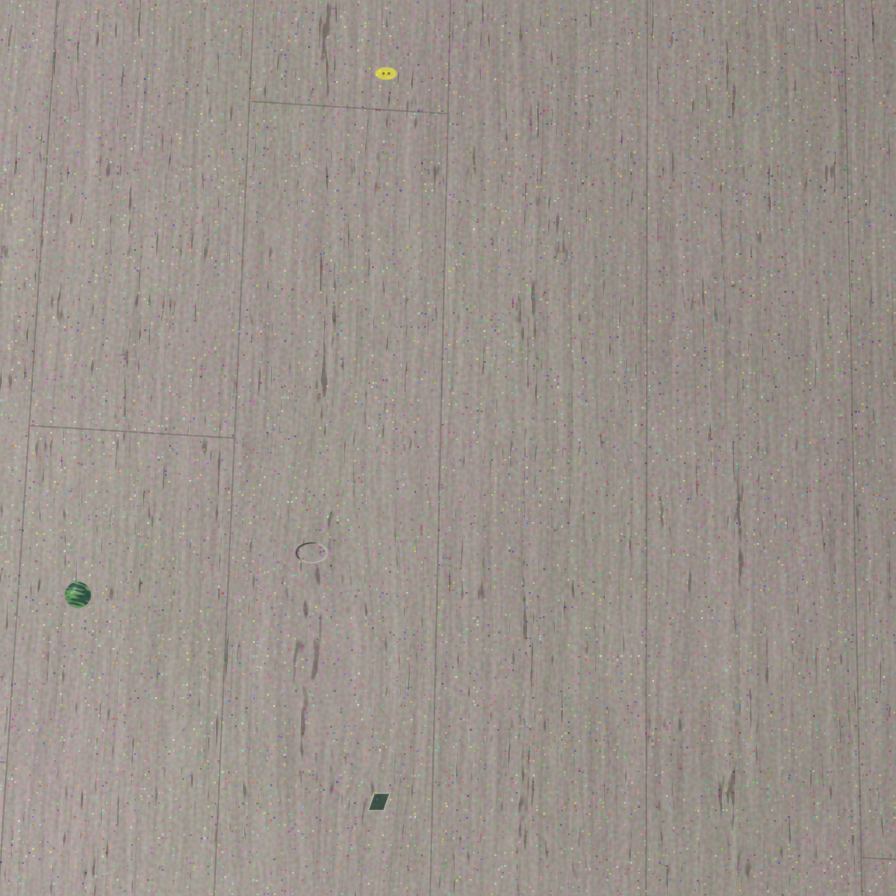
Give the GLSL for this texture, as a Shadertoy shader.

```glsl
// Weathered grey-beige floor planks seen in slight perspective, with a few small trinkets.
// Stretched gradient noise makes the grain and cracks; a fanned grid makes the seams;
// jittered faint dots in a fine grid add coloured sensor specks.

vec2 hash2(vec2 c) {
    vec3 q = fract(c.xyx * vec3(0.1031, 0.1030, 0.0973));
    q += dot(q, q.yzx + 33.33);
    return fract((q.xx + q.yz) * q.zy);
}

vec2 slope(vec2 c) {
    float a = 6.2832 * hash2(c).x;
    return vec2(cos(a), sin(a));
}

// Gradient noise, roughly -0.7 to 0.7
float gnoise(vec2 p) {
    vec2 i = floor(p), f = fract(p);
    vec2 w = f * f * f * (f * (f * 6.0 - 15.0) + 10.0);
    vec2 e = vec2(1.0, 0.0);
    float low = mix(dot(slope(i), f), dot(slope(i + e), f - e), w.x);
    float high = mix(dot(slope(i + e.yx), f - e.yx), dot(slope(i + 1.0), f - 1.0), w.x);
    return mix(low, high, w.y);
}

float fill(float d) { return 1.0 - smoothstep(-0.0012, 0.0012, d); }

float ellipse(vec2 p, vec2 r) { return (length(p / r) - 1.0) * min(r.x, r.y); }

vec3 planks(vec2 p) {
    // Plank index and position across it; the seams fan out towards the bottom
    float pitch = mix(0.241, 0.2195, p.y);
    float u = (p.x - mix(0.48, 0.503, p.y)) / pitch;
    float id = floor(u), across = u - id;

    // Broad light and tint
    float light = 0.043 - 0.075 * p.x - 0.018 * p.y + 0.025 * gnoise(p * 3.0 + 7.0);
    vec3 col = vec3(0.617, 0.584, 0.558) + light;
    col += vec3(0.012, -0.008, 0.012) * gnoise(p * vec2(7.0, 4.0) + 20.0);

    // Grain bows around a heart in one plank and wanders elsewhere
    float heart = id == -1.0 ? exp(-pow((p.y - 0.26) / 0.16, 2.0)) : 0.0;
    float x = (across - 0.45) / (1.0 + 0.7 * heart * exp(-8.0 * pow(across - 0.45, 2.0)));
    x += 0.03 * gnoise(vec2(across * 2.0 + id * 9.0, p.y * 4.0));
    x += id * 3.7 + 40.0;
    float rings = gnoise(vec2(x * 21.0, p.y * 2.0));
    float fibre = gnoise(vec2(x * 43.0, p.y * 9.0));
    float fleck = gnoise(vec2(x * 57.0, p.y * 41.0));
    col += 0.032 * rings + 0.04 * fibre + 0.035 * fleck;
    float line = smoothstep(0.1, 0.45, gnoise(vec2(x * 47.0, p.y * 4.0 + 50.0)));
    col -= 0.045 * line * smoothstep(-0.3, 0.3, fleck);

    // Dark jagged cracks, gathered along a wandering band in each plank
    float centre = 0.43 + 0.1 * gnoise(vec2(id * 5.3, p.y * 2.0));
    float gate = smoothstep(-0.1, 0.25, gnoise(vec2(id * 7.7 + 0.4, p.y * 6.0)));
    float band = gate * exp(-pow((across - centre) / 0.04, 2.0));
    float split = gnoise(vec2(x * 41.0, p.y * 13.0 + 90.0)) + 0.6 * gnoise(vec2(x * 53.0, p.y * 55.0));
    float crack = smoothstep(0.38, 0.75, split + 0.4 * band);
    col = mix(col, vec3(0.36, 0.32, 0.31), 0.55 * crack);

    // Long seams and staggered end joints
    float seam = min(across, 1.0 - across) * pitch;
    float joint = mod(0.518 + 0.362 * (id + 2.0), 1.93) + 0.007 - 0.014 * across;
    float gap = min(seam, abs(p.y - joint));
    return mix(col, vec3(0.37, 0.35, 0.33), 0.4 * (1.0 - smoothstep(0.0002, 0.0017, gap)));
}

vec3 trinkets(vec3 col, vec2 p) {
    // Yellow button with two holes
    vec2 q = p - vec2(0.431, 0.918);
    col = mix(col, vec3(0.84, 0.80, 0.34), fill(ellipse(q, vec2(0.012, 0.007))));
    vec2 hole = vec2(abs(q.x) - 0.003, q.y);
    col = mix(col, vec3(0.45, 0.42, 0.18), fill(length(hole) - 0.0014));

    // Green glass marble
    q = p - vec2(0.087, 0.336);
    float swirl = smoothstep(-0.2, 0.3, gnoise(vec2(q.x * 60.0 + 3.0, q.y * 260.0 + q.x * 70.0)));
    vec3 glass = mix(vec3(0.20, 0.32, 0.27), vec3(0.40, 0.58, 0.38), swirl);
    glass += 0.3 * exp(-length(q - vec2(-0.004, 0.006)) * 350.0);
    col = mix(col, glass, fill(length(q) - 0.0145));

    // Thin metal ring, dark at its upper left
    q = p - vec2(0.348, 0.383);
    float rim = abs(ellipse(q, vec2(0.017, 0.011))) - 0.0006;
    vec3 metal = mix(vec3(0.72, 0.71, 0.69), vec3(0.25, 0.24, 0.23), smoothstep(0.0, 0.012, q.y - q.x));
    col = mix(col, metal, fill(rim));

    // Dark chip with a pale edge
    q = p - vec2(0.423, 0.105);
    q.x -= 0.35 * q.y;
    vec2 box = abs(q) - vec2(0.008, 0.009);
    float chip = max(box.x, box.y);
    col = mix(col, vec3(0.70, 0.72, 0.68), fill(chip - 0.0012));
    return mix(col, vec3(0.25, 0.31, 0.27), fill(chip));
}

void mainImage(out vec4 fragColor, in vec2 fragCoord) {
    vec2 p = fragCoord / iResolution.xy;
    vec3 col = trinkets(planks(p), p);

    // Fine mottling in brightness and tint, turned to hide the lattice
    vec2 turned = mat2(0.8, 0.6, -0.6, 0.8) * p + 3.0;
    col += 0.05 * gnoise(turned * 197.0);
    col += vec3(0.03, -0.022, 0.012) * gnoise(turned * 110.0 + 60.0);

    // Coloured specks: each channel jumps up or down on its own
    vec2 cell = floor(p * 256.0);
    vec2 pick = hash2(cell + 11.0), tone = hash2(cell + 301.0);
    vec2 spot = fract(p * 256.0) - 0.3 - 0.4 * hash2(cell + 77.0);
    float speck = step(pick.x, 0.16) * (1.0 - smoothstep(0.15, 0.5, length(spot)));
    vec3 jump = vec3(tone, hash2(cell + 523.0).y) - 0.5;
    col += 0.38 * speck * jump;

    fragColor = vec4(clamp(col, 0.0, 1.0), 1.0);
}
```
